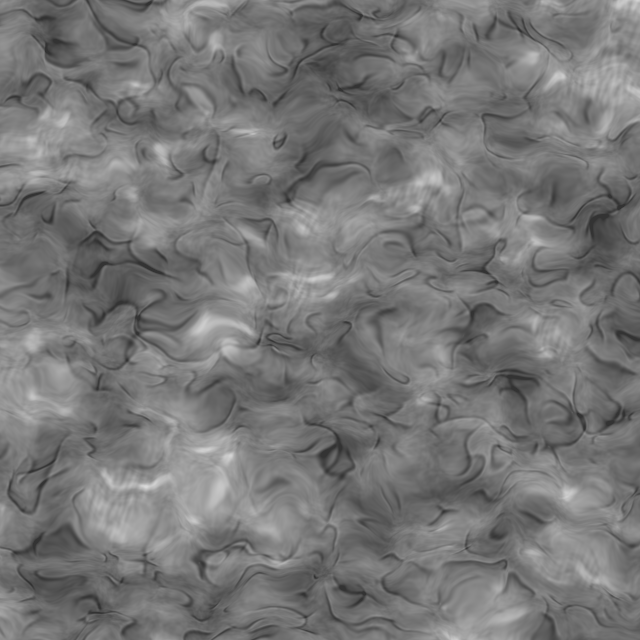
Write a WebGL 2 fragment shader that draws this texture.

```glsl
#version 300 es
precision highp float;
// Mottled grey mineral surface: soft clouds, smeared folds, thin creases and pale ribbed patches.

#define BASE_GREY 0.475
#define CLOUD_SCALE vec2(4.6, 6.2)
#define CLOUD_CONTRAST 0.19
#define SMEAR_SCALE vec2(12.0, 21.0)
#define SMEAR_CONTRAST 0.135
#define WARP_AMOUNT 0.04
#define CREASE_WIDTH 0.0032
#define CREASE_CONTRAST 0.10
#define WISP_CONTRAST 0.17
#define RIB_CONTRAST 0.14
#define GRAIN_CONTRAST 0.05

uniform vec2 u_resolution;
out vec4 fragColor;

// Integer hash giving a unit gradient for each lattice cell
vec2 cellGradient(ivec2 cell) {
  uvec2 c = uvec2(cell + 4096);
  uint h = c.x * 1597u + c.y * 51749u;
  h = (h ^ (h >> 15u)) * 73939u;
  h = (h ^ (h >> 13u)) * 97531u;
  h ^= h >> 16u;
  float angle = float(h & 65535u) * 6.28318 / 65536.0;
  return vec2(cos(angle), sin(angle));
}

float noise(vec2 p) {
  ivec2 cell = ivec2(floor(p));
  vec2 f = fract(p);
  vec2 s = f * f * f * (f * (f * 6.0 - 15.0) + 10.0);
  float a = dot(cellGradient(cell), f);
  float b = dot(cellGradient(cell + ivec2(1, 0)), f - vec2(1, 0));
  float c = dot(cellGradient(cell + ivec2(0, 1)), f - vec2(0, 1));
  float d = dot(cellGradient(cell + ivec2(1, 1)), f - vec2(1, 1));
  return mix(mix(a, b, s.x), mix(c, d, s.x), s.y);
}

float fbm(vec2 p, int octaves) {
  float sum = 0.0, amplitude = 1.0;
  for (int i = 0; i < octaves; i++) {
    sum += amplitude * noise(p);
    p = mat2(1.93, 0.42, -0.42, 1.93) * p + 17.3;
    amplitude *= 0.5;
  }
  return sum;
}

// Broken contour line: a dark and light pair with a shadow fading to one side
float crease(vec2 p, vec2 scale, float seed) {
  float e = 0.0015;
  float f = noise(p * scale + seed);
  vec2 slope = vec2(noise((p + vec2(e, 0)) * scale + seed),
                    noise((p + vec2(0, e)) * scale + seed)) - f;
  float d = f / (length(slope) / e + 0.25 * scale.x) / CREASE_WIDTH;
  float present = smoothstep(-0.02, 0.28, noise(p * scale * 0.9 + seed + 31.7));
  float line = 1.6 * d * exp(-d * d) - 0.5 * exp(-d * d * 0.6);
  float shadow = smoothstep(-1.0, 1.0, -d) * exp(min(d, 0.0) / 5.0);
  return present * (line - 0.5 * shadow);
}

void main() {
  vec2 uv = gl_FragCoord.xy / u_resolution.y;

  // Swirled coordinates
  vec2 warp = vec2(fbm(uv * 6.0 + 5.2, 3), fbm(uv * 6.0 + 48.6, 3));
  vec2 q = uv + WARP_AMOUNT * warp;
  vec2 curl = vec2(noise(q * 17.0 + 9.4), noise(q * 17.0 + 71.8));
  vec2 swirled = q + 0.45 * WARP_AMOUNT * curl;

  // Broad clouds and sideways smears
  float cloud = fbm(q * CLOUD_SCALE + 13.1, 3);
  float smear = fbm(swirled * SMEAR_SCALE + 27.5, 4);
  float pale = smoothstep(-0.05, 0.5, cloud + 0.2 * smear);
  float grey = BASE_GREY + CLOUD_CONTRAST * cloud;
  grey += SMEAR_CONTRAST * mix(1.1, 0.65, pale) * smear;

  // Creases at three sizes, strongest in the darker ground
  float lines = 0.0;
  for (int i = 0; i < 3; i++) {
    float size = 8.0 * pow(1.6, float(i));
    lines += crease(swirled, size * vec2(1.0, 1.35), 11.3 + 23.9 * float(i));
  }
  grey += CREASE_CONTRAST * mix(1.0, 0.25, pale) * lines;

  // Short bright wisps inside the pale patches
  float wisp = smoothstep(0.08, 0.55, noise(swirled * vec2(24.0, 38.0) + 83.2));
  grey += WISP_CONTRAST * wisp * smoothstep(0.0, 0.6, pale);

  // Fine slanted ribs on the palest ground, faint grain elsewhere
  vec2 slanted = mat2(0.94, 0.34, -0.34, 0.94) * (uv + 0.15 * WARP_AMOUNT * curl);
  float rib = noise(slanted * vec2(125.0, 48.0) + 3.7);
  float ribbed = pale * smoothstep(-0.15, 0.3, noise(uv * 8.0 + 61.9));
  grey += RIB_CONTRAST * ribbed * rib + 0.05 * pale * pale;
  grey += GRAIN_CONTRAST * fbm(swirled * vec2(70.0, 105.0) + 7.7, 2);

  fragColor = vec4(vec3(clamp(grey, 0.2, 0.85)), 1.0);
}
```
